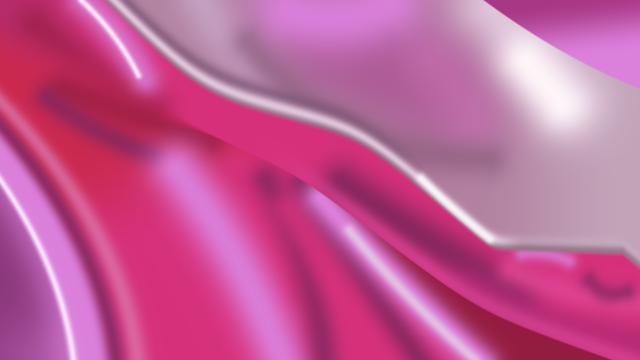
A Shadertoy shader for this background:

```glsl
// Draped folds of glossy pink and silver satin with soft metallic highlights.

const vec3 HOT_PINK = vec3(.84, .19, .48);
const vec3 RED      = vec3(.79, .16, .31);
const vec3 WINE     = vec3(.58, .11, .25);
const vec3 PLUM     = vec3(.52, .15, .37);
const vec3 ORCHID   = vec3(.86, .50, .86);
const vec3 MAUVE    = vec3(.70, .51, .63);
const vec3 PEARL    = vec3(.90, .81, .89);

// Smooth ramp: zero before the bend, slope one after it.
float bend(float x, float width) {
    return width * log(1. + exp(clamp(x / width, -30., 30.)));
}

float bell(float x, float width) {
    return exp(-x * x / (width * width));
}

// Soft brush line from a to b, bowed to the left of its direction.
float streak(vec2 p, vec2 a, vec2 b, float bow, float width) {
    vec2 dir = normalize(b - a), r = p - a;
    float len = length(b - a);
    vec2 q = vec2(dot(r, dir), dir.x * r.y - dir.y * r.x);
    float t = clamp(q.x / len, 0., 1.);
    q -= vec2(t * len, bow * 4. * t * (1. - t));
    return exp(-dot(q, q) / (width * width));
}

// Silver rim between the upper sheet and the pink band.
float ridgeHeight(float x) {
    return 1.29 - x + .75 * bend(x - .56, .06) - .6 * bend(x - 1., .05) + .82 * bend(x - 1.37, .012);
}

// Lower edge of the pink band.
float foldHeight(float x) {
    return .895 - .46 * x - .3 * bend(x - .83, .04) + .4 * bend(x - 1.33, .06);
}

vec3 lowerCloth(vec2 p) {
    vec3 c = mix(HOT_PINK, RED, smoothstep(.25, .6, p.y - .4 * p.x + .1));
    c = mix(c, WINE, .75 * streak(p, vec2(.18, .76), vec2(.58, .61), 0., .05));
    c = mix(c, PLUM, .8 * streak(p, vec2(.13, .73), vec2(.43, .57), -.015, .035));

    // Fanned pleats
    c = mix(c, ORCHID, .95 * streak(p, vec2(.49, .53), vec2(.79, -.02), .025, .075));
    c = mix(c, HOT_PINK, .8 * streak(p, vec2(.66, .54), vec2(.84, .2), .02, .04));
    c = mix(c, PLUM, .8 * streak(p, vec2(.74, .5), vec2(.9, .0), .03, .045));
    c = mix(c, HOT_PINK, .8 * streak(p, vec2(.80, .42), vec2(1.06, -.02), .01, .05));
    c = mix(c, WINE, smoothstep(-.02, .06, p.y + p.x - 1.33) * smoothstep(.8, .95, p.x));
    c = mix(c, PLUM, .85 * streak(p, vec2(.84, .49), vec2(1.18, -.02), 0., .04));
    c = mix(c, ORCHID, streak(p, vec2(.89, .45), vec2(1.34, -.01), -.01, .045));
    c = mix(c, PEARL, .8 * streak(p, vec2(.97, .36), vec2(1.32, .0), -.01, .016));

    // Left pleat, measured from its bright crease
    float crease = p.x - (.204 - .12 * p.y - .57 * p.y * p.y);
    vec3 inner = mix(vec3(.55, .22, .49), ORCHID, .55 * bell(crease, .07) + .3 * bell(length(p - vec2(.1, 0.)), .12));
    vec3 pleat = mix(inner, ORCHID, smoothstep(-.02, .015, crease));
    c = mix(pleat, c, smoothstep(.07, .15, crease));
    c = mix(c, vec3(.86, .46, .67), .75 * bell(crease - .178, .03));
    c = mix(c, PLUM, .85 * bell(crease - .118, .026));
    return mix(c, vec3(.98, .88, .99), bell(crease, .011));
}

vec3 pinkBand(vec2 p, float aboveFold) {
    vec3 c = mix(HOT_PINK, vec3(.72, .17, .42), smoothstep(.35, .0, p.x));
    c = mix(c, WINE, .6 * streak(p, vec2(.1, .93), vec2(.42, .7), -.01, .06));
    c = mix(c, ORCHID, .8 * streak(p, vec2(.23, 1.), vec2(.4, .78), .015, .045));
    c = mix(c, vec3(1., .9, .97), streak(p, vec2(.225, 1.), vec2(.385, .79), .012, .009));
    c = mix(c, PLUM, .95 * streak(p, vec2(.95, .49), vec2(1.44, .18), -.005, .06));
    c = mix(c, vec3(.69, .16, .45), .8 * streak(p, vec2(1.3, .2), vec2(1.78, .04), -.02, .06));
    c = mix(c, vec3(.87, .28, .6), .6 * bell(aboveFold - .015, .025) * smoothstep(.7, 1., p.x));

    // Rippled end of the band
    c = mix(c, vec3(.88, .27, .58), .8 * streak(p, vec2(1.42, .25), vec2(1.78, .16), -.02, .04));
    c = mix(c, PLUM, .7 * streak(p, vec2(1.64, .22), vec2(1.74, .19), -.02, .028));
    return mix(c, ORCHID, .75 * streak(p, vec2(1.45, .295), vec2(1.58, .275), .01, .022));
}

vec3 silverSheet(vec2 p, float aboveRidge) {
    vec3 c = mix(MAUVE, vec3(.76, .64, .72), smoothstep(1.3, 1.75, p.x));
    c = mix(c, vec3(.80, .68, .81), .7 * streak(p, vec2(.56, 1.), vec2(.86, .69), -.03, .07));

    // Coloured reflection in the hollow
    c = mix(c, vec3(.67, .34, .57), .95 * streak(p, vec2(.93, .88), vec2(1.2, .78), 0., .19));
    c = mix(c, vec3(.77, .43, .68), .7 * streak(p, vec2(1.2, .82), vec2(1.31, .68), 0., .09));
    c = mix(c, ORCHID, .95 * streak(p, vec2(.8, .97), vec2(1.08, .99), -.03, .1));
    c = mix(c, vec3(.55, .37, .49), .65 * streak(p, vec2(.69, .88), vec2(1.36, .56), -.09, .05));

    // Broad white gloss
    c = mix(c, PEARL, .85 * streak(p, vec2(1.36, .98), vec2(1.58, .72), .01, .11));
    c = mix(c, vec3(1., .97, .98), .95 * streak(p, vec2(1.46, .83), vec2(1.56, .71), 0., .075));

    // Rim and its shadow
    float right = smoothstep(1.36, 1.46, p.x);
    c = mix(c, vec3(.47, .32, .44), .65 * bell(aboveRidge - .045, .018) * (1. - smoothstep(.9, 1.3, p.x)));
    c = mix(c, vec3(.48, .35, .43), .7 * bell(aboveRidge - .008, .014));
    c = mix(c, PEARL, .9 * bell(aboveRidge - .02, .013) * (1. - .6 * right));
    return mix(c, vec3(1.), .8 * streak(p, vec2(1.17, .505), vec2(1.36, .335), -.005, .014));
}

void mainImage(out vec4 fragColor, in vec2 fragCoord) {
    vec2 p = fragCoord / iResolution.y;
    p.x *= 1.7778 * iResolution.y / iResolution.x;
    float soft = 1.2 / iResolution.y;
    float aboveFold = .85 * (p.y - foldHeight(p.x));
    float aboveRidge = .8 * (p.y - ridgeHeight(p.x));

    // Layers from the lowest cloth to the top sheet
    float foldSoft = mix(.07, soft, smoothstep(.3, .6, p.x));
    vec3 color = mix(lowerCloth(p), pinkBand(p, aboveFold), smoothstep(-foldSoft, foldSoft, aboveFold));
    color = mix(color, silverSheet(p, aboveRidge), smoothstep(-.004 - soft, .004 + soft, aboveRidge));

    // Orchid cloth behind the upper right edge
    float x = p.x - 1.343;
    float aboveEdge = .85 * (p.y - (1. - .74 * x + .4 * x * x));
    vec3 behind = mix(ORCHID, vec3(.66, .22, .52), smoothstep(.84, 1., p.y + .12 * (1.6 - p.x)));
    color = mix(color, behind, smoothstep(-soft, soft, aboveEdge));
    fragColor = vec4(color, 1.);
}
```
